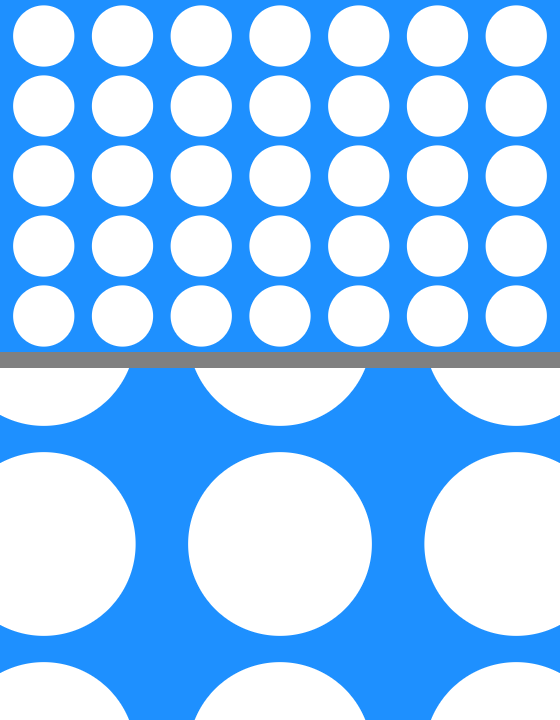
Top: the whole. Bottom: its middle third, enlarged.
A Shadertoy shader for this pattern:

```glsl
// White polka dots in a straight grid, seven across and five down, on bright blue.

const vec3 BLUE = vec3(0.118, 0.565, 1.0);
const vec3 WHITE = vec3(1.0);

// Lengths are fractions of the canvas width.
const vec2 PITCH = vec2(0.140625, 0.125);
const float RADIUS = 0.0546875;

// Offset from the nearest grid point, with one point at the origin.
vec2 repeatCell(vec2 p, vec2 pitch) {
    return (fract(p / pitch + 0.5) - 0.5) * pitch;
}

float circleDistance(vec2 p, float radius) {
    return length(p) - radius;
}

// Coverage of a shape, smoothed over one pixel at its edge.
float coverage(float dist, float pixel) {
    return clamp(0.5 - dist / pixel, 0.0, 1.0);
}

void mainImage(out vec4 fragColor, in vec2 fragCoord) {
    // Centre the grid on the canvas
    float pixel = 1.0 / iResolution.x;
    vec2 p = (fragCoord - 0.5 * iResolution.xy) * pixel;

    // Dots over the ground
    float dist = circleDistance(repeatCell(p, PITCH), RADIUS);
    fragColor = vec4(mix(BLUE, WHITE, coverage(dist, pixel)), 1.0);
}
```
